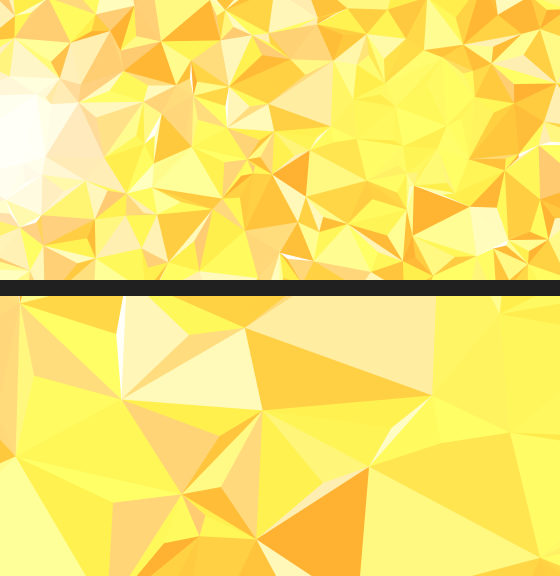
Top: the whole. Bottom: its middle third, enlarged.
A WebGL 1 fragment shader for this background:

```glsl
precision highp float;
uniform vec2 u_resolution;

const float CELLS = 7.5; // mesh cells per canvas height

float hash(vec2 p) {
  vec3 q = fract(p.xyx * vec3(0.1031, 0.1130, 0.0973));
  q += dot(q, q.yzx + 33.33);
  return fract((q.x + q.y) * q.z);
}

float cross2(vec2 a, vec2 b) {
  return a.x * b.y - a.y * b.x;
}

// One jittered vertex that never leaves its cell
vec2 vertexAt(vec2 cell) {
  vec2 jitter = vec2(hash(cell + 71.0), hash(cell + 139.0));
  return cell + 0.02 + 0.96 * jitter;
}

// Flat facet colour from its seed, centre (in heights) and area
vec3 facetColor(vec2 seed, vec2 center, float area) {
  float pick = hash(seed + 211.0);
  float shade = hash(seed + 307.0);
  float peachShare = mix(0.75, 0.12, smoothstep(0.4, 1.5, center.x));

  vec3 orange = mix(vec3(1.0, 0.69, 0.19), vec3(1.0, 0.85, 0.28), shade);
  vec3 peach = mix(vec3(1.0, 0.79, 0.44), vec3(1.0, 0.88, 0.50), shade);
  vec3 yellow = mix(vec3(1.0, 0.93, 0.29), vec3(1.0, 1.0, 0.40), shade);
  vec3 lemon = mix(vec3(1.0, 0.96, 0.47), vec3(1.0, 1.0, 0.60), shade);
  vec3 cream = mix(vec3(1.0, 0.92, 0.68), vec3(1.0, 1.0, 0.75), shade);
  vec3 white = vec3(1.0, 1.0, 0.97);

  vec3 color = hash(seed + 401.0) < peachShare ? peach : orange;
  color = pick > 0.47 ? yellow : color;
  color = pick > 0.67 ? lemon : color;
  color = pick > 0.83 ? cream : color;
  if (area < 0.06 && hash(seed + 503.0) < 0.45) color = white;

  // Yellow pool on the right, pale glow at the left edge
  float pool = length((center - vec2(1.46, 0.57)) / vec2(0.42, 0.34));
  color = mix(color, yellow, 0.9 * (1.0 - smoothstep(0.45, 1.0, pool)));
  float glow = length((center - vec2(0.0, 0.49)) / vec2(1.0, 0.85));
  return mix(color, white, 1.0 - smoothstep(0.1, 0.48, glow));
}

float edgeDistance(vec2 p, vec2 a, vec2 b) {
  return cross2(normalize(b - a), p - a);
}

// Adds the facet colour weighted by its pixel coverage
void addFacet(inout vec4 sum, vec2 p, vec2 a, vec2 b, vec2 c, vec2 seed) {
  float inside = min(edgeDistance(p, a, b),
                     min(edgeDistance(p, b, c), edgeDistance(p, c, a)));
  float coverage = clamp(0.5 + inside * u_resolution.y / CELLS, 0.0, 1.0);
  if (coverage > 0.0) {
    float area = 0.5 * cross2(b - a, c - a);
    vec3 color = facetColor(seed, (a + b + c) / (3.0 * CELLS), area);
    sum += vec4(color, 1.0) * coverage;
  }
}

// Draws a triangle whole, or split in three around an inner point
void addTriangle(inout vec4 sum, vec2 p, vec2 a, vec2 b, vec2 c, vec2 seed) {
  if (hash(seed + 601.0) < 0.36) {
    vec3 w = 0.12 + vec3(hash(seed + 11.0), hash(seed + 23.0), hash(seed + 37.0));
    vec2 m = (a * w.x + b * w.y + c * w.z) / (w.x + w.y + w.z);
    addFacet(sum, p, a, b, m, seed);
    addFacet(sum, p, b, c, m, seed + vec2(0.0, 53.0));
    addFacet(sum, p, c, a, m, seed + vec2(0.0, 97.0));
  } else {
    addFacet(sum, p, a, b, c, seed);
  }
}

void main() {
  vec2 p = gl_FragCoord.xy / u_resolution.y * CELLS;
  vec4 sum = vec4(0.0);

  // Only four quads can reach the current cell
  for (int j = -1; j <= 0; j++) {
    for (int i = -1; i <= 0; i++) {
      vec2 cell = floor(p) + vec2(float(i), float(j));
      vec2 a = vertexAt(cell);
      vec2 b = vertexAt(cell + vec2(1.0, 0.0));
      vec2 c = vertexAt(cell + vec2(1.0, 1.0));
      vec2 d = vertexAt(cell + vec2(0.0, 1.0));

      // Use a diagonal that lies inside the quad, the shorter if both do
      bool acInside = cross2(c - a, b - a) < 0.0 && cross2(c - a, d - a) > 0.0;
      bool bdInside = cross2(d - b, c - b) < 0.0 && cross2(d - b, a - b) > 0.0;
      bool useAc = acInside && (!bdInside || distance(a, c) < distance(b, d));
      vec2 otherSeed = cell + vec2(173.0, 0.0);
      if (useAc) {
        addTriangle(sum, p, a, b, c, cell);
        addTriangle(sum, p, a, c, d, otherSeed);
      } else {
        addTriangle(sum, p, a, b, d, cell);
        addTriangle(sum, p, b, c, d, otherSeed);
      }
    }
  }
  gl_FragColor = vec4(sum.rgb / max(sum.a, 0.001), 1.0);
}
```
